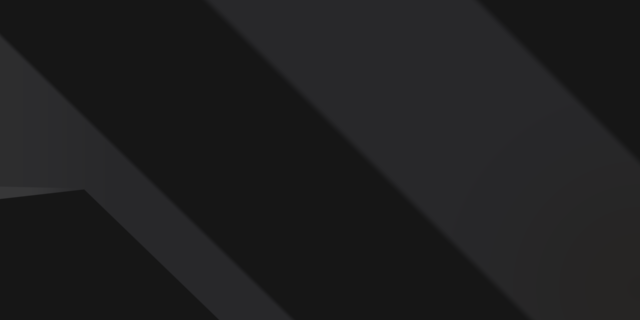
Reproduce this background procedurally as a Shadertoy shader.

```glsl
#define DARK vec3(0.085, 0.085, 0.086)
#define PANEL vec3(0.155, 0.155, 0.163)
#define LEFT_TINT vec3(0.176, 0.176, 0.182)
#define WARM_TINT vec3(0.147, 0.143, 0.139)
#define LEDGE vec3(0.215, 0.215, 0.220)
#define SOFT_WIDE 0.015
#define SOFT_NARROW 0.009
#define CORNER vec2(0.263, 0.408)

// Signed distance to the line a-b, positive on its left side
float sideOf(vec2 p, vec2 a, vec2 b) {
    vec2 along = normalize(b - a);
    return along.x * (p.y - a.y) - along.y * (p.x - a.x);
}

// Coverage of the positive side, never sharper than a pixel
float cover(float dist, float softness) {
    float halfWidth = max(softness, 0.75 / iResolution.y);
    return smoothstep(-halfWidth, halfWidth, dist);
}

void mainImage(out vec4 fragColor, in vec2 fragCoord) {
    // Canvas spans 2 by 1 units
    vec2 p = fragCoord / iResolution.xy * vec2(2.0, 1.0);

    // Wide diagonal band, warmer toward the lower right
    float bandLow = sideOf(p, vec2(0.643, 1.0), vec2(1.661, 0.0));
    float bandHigh = sideOf(p, vec2(1.490, 1.0), vec2(2.0, 0.492));
    float band = cover(bandLow, SOFT_WIDE) * cover(-bandHigh, SOFT_WIDE);
    float warmth = 1.0 - smoothstep(0.0, 0.65, length(p - vec2(2.0, 0.1)));
    vec3 bandColor = mix(PANEL, WARM_TINT, warmth);

    // Left panel, lighter toward the left edge
    float leftEdge = sideOf(p, vec2(0.0, 0.891), vec2(0.917, 0.0));
    float leftPanel = cover(-leftEdge, SOFT_NARROW);
    vec3 leftColor = mix(LEFT_TINT, PANEL, smoothstep(0.0, 0.45, p.x));

    // Thin ledge tapering to the corner
    float ledge = cover(-sideOf(p, vec2(0.0, 0.417), CORNER + vec2(0.0, 0.003)), 0.003);
    ledge *= 1.0 - smoothstep(0.08, CORNER.x, p.x);
    leftColor = mix(leftColor, LEDGE, ledge);

    // Dark block below the ledge and the lower diagonal
    float blockTop = sideOf(p, vec2(0.0, 0.378), CORNER);
    float blockSide = sideOf(p, CORNER, vec2(0.685, 0.0));
    float block = cover(-max(blockTop, blockSide), 0.003);

    // Layers
    vec3 color = mix(DARK, bandColor, band);
    color = mix(color, leftColor, leftPanel);
    color = mix(color, DARK, block);
    fragColor = vec4(color, 1.0);
}
```
